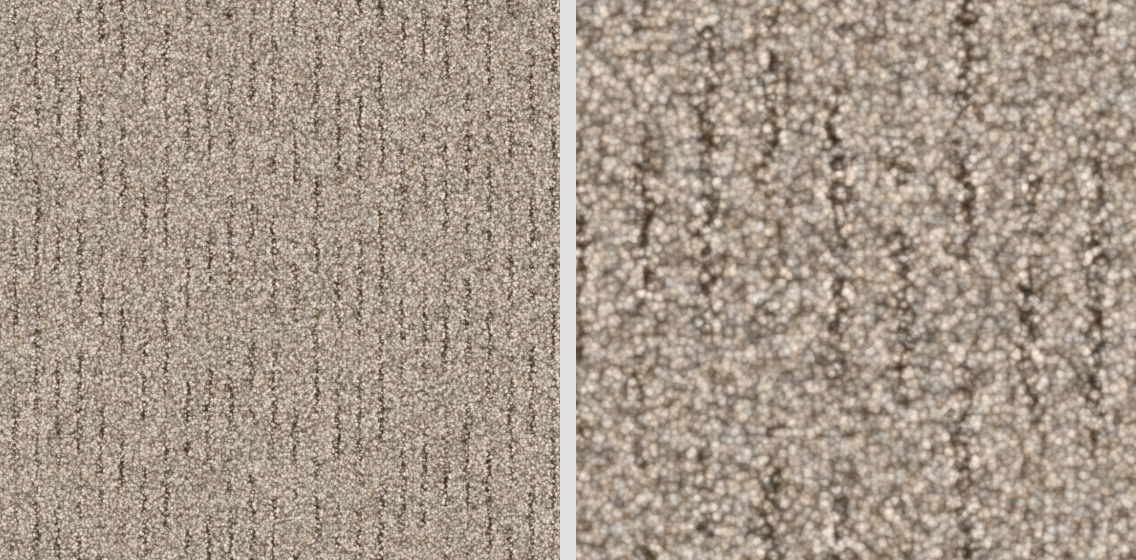
Left, the full canvas; right, a detail of the centre.
Write a three.js fragment shader that draws this texture.

```glsl
// Cut-and-loop carpet: beige yarn tufts with broken, wavering vertical furrows.
// Two scales of blended cellular noise make the yarn; layered sines bend the
// furrows and break them into long dotted dashes.
varying vec2 vUv;

const float TUFTS = 152.0;   // yarn tufts across the canvas
const float FIBRES = 235.0;  // finer yarn twists across the canvas
const float ROWS = 26.0;     // furrows across the canvas
const vec3 YARN = vec3(0.652, 0.598, 0.541);
const vec3 WARM_SHIFT = vec3(0.025, 0.0, -0.025);

float hash(vec2 p, float seed) {
  vec3 q = fract(vec3(p.xyx) * vec3(0.1031, 0.1030, 0.0973) + seed * 0.137);
  q += dot(q, q.yzx + 33.33);
  return fract((q.x + q.y) * q.z);
}

// Three sines of rising frequency with phases drawn from the seed, about -1..1
float layeredSines(float t, float seed) {
  vec2 key = vec2(seed, 7.0);
  float sum = 0.0;
  float amplitude = 0.5;
  for (int i = 0; i < 3; i++) {
    sum += amplitude * sin(t + 6.2832 * hash(key, float(i)));
    t *= 2.17;
    amplitude *= 0.72;
  }
  return sum;
}

// Returns nearest distance, blended tone and blended warmth of the tufts
vec3 tufts(vec2 p) {
  vec2 cell = floor(p);
  float nearest = 4.0;
  vec3 total = vec3(0.0);
  for (int y = -1; y <= 1; y++) {
    for (int x = -1; x <= 1; x++) {
      vec2 id = cell + vec2(float(x), float(y));
      vec2 center = id + vec2(hash(id, 1.0), hash(id, 2.0));
      vec2 offset = p - center;
      float d2 = dot(offset, offset);
      float weight = exp(-8.0 * d2) + 0.00001;
      nearest = min(nearest, d2);
      total += weight * vec3(hash(id, 3.0), hash(id, 4.0), 1.0);
    }
  }
  return vec3(sqrt(nearest), total.xy / total.z - 0.5);
}

// Returns furrow depth (x) and the wider ruffled zone beside it (y)
vec2 furrow(vec2 uv) {
  float x = uv.x * ROWS + 0.3;
  float id = floor(x + 0.5);
  float bend = 0.06 * layeredSines(uv.y * 31.0, id)
             + 0.06 * layeredSines(uv.y * 150.0, id + 50.0);
  float d = abs(x - id - bend);
  float depth = 0.3 * (hash(vec2(id, 3.0), 5.0) - 0.5)
              + 0.8 * layeredSines(uv.y * 24.0, id + 100.0)
              + 0.3 * layeredSines(uv.y * 120.0, id + 150.0);
  float dash = smoothstep(-0.6, 0.5, depth);
  return dash * vec2(1.0 - smoothstep(0.02, 0.16, d),
                     1.0 - smoothstep(0.08, 0.4, d));
}

// Bends tone into a limited range so pits stay brown and tips stay beige
float softLimit(float tone, float limit) {
  float t = tone / limit;
  return tone / sqrt(1.0 + t * t);
}

void main() {
  vec3 tuft = tufts(vUv * TUFTS);
  vec3 fibre = tufts(vUv * FIBRES + 37.3);
  vec2 groove = furrow(vUv);

  // Unevenly lit tufts broken up by finer twists, rougher beside the furrows
  float tuftTone = 0.32 * (0.46 - tuft.x) + 0.21 * tuft.y;
  float fibreTone = 0.24 * (0.46 - fibre.x) + 0.22 * fibre.y;
  float grain = (tuftTone + fibreTone) * (0.95 + 0.4 * groove.y);

  // Furrows sink deepest in the gaps between tufts
  float pit = groove.x * (0.09 + 0.28 * tuft.x);
  float blotch = 0.01 * layeredSines(vUv.x * 13.0 + 2.0 * sin(vUv.y * 7.0), 201.0);
  float light = softLimit(grain - pit + blotch, 0.55);

  vec3 color = YARN + light + WARM_SHIFT * (tuft.z + fibre.z);
  gl_FragColor = vec4(clamp(color, 0.0, 1.0), 1.0);
}
```
